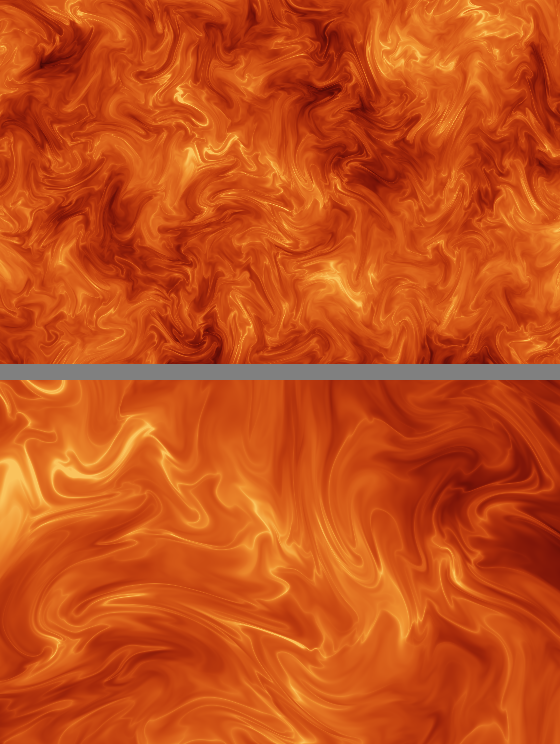
Top: the whole. Bottom: its middle third, enlarged.
A Shadertoy shader for this texture:

```glsl
// Billowing wall of fire: swirling orange flame with dark hollows and thin bright strands.

const float TAU = 6.2831853;
const int STOPS = 8;

// Colours from the coolest hollow to the hottest strand, evenly spaced in heat
const vec3 FLAME[STOPS] = vec3[STOPS](
    vec3(0.25, 0.02, 0.02),
    vec3(0.49, 0.08, 0.03),
    vec3(0.65, 0.16, 0.04),
    vec3(0.76, 0.25, 0.06),
    vec3(0.83, 0.34, 0.09),
    vec3(0.88, 0.43, 0.13),
    vec3(0.94, 0.57, 0.19),
    vec3(0.98, 0.76, 0.36));

float hash(vec2 p) {
    return fract(sin(dot(p, vec2(127.1, 311.7))) * 43758.5453);
}

// Slope of a random unit gradient at a lattice cell
float cornerSlope(vec2 cell, vec2 offset) {
    float angle = TAU * hash(cell);
    return dot(vec2(cos(angle), sin(angle)), offset);
}

// Gradient noise, centred on zero
float noise(vec2 p) {
    vec2 cell = floor(p);
    vec2 f = p - cell;
    vec2 s = f * f * f * (f * (f * 6.0 - 15.0) + 10.0);
    vec2 e = vec2(1.0, 0.0);
    float low = mix(cornerSlope(cell, f), cornerSlope(cell + e.xy, f - e.xy), s.x);
    float high = mix(cornerSlope(cell + e.yx, f - e.yx), cornerSlope(cell + e.xx, f - e.xx), s.x);
    return mix(low, high, s.y);
}

float fbm(vec2 p, int octaves, float gain) {
    float sum = 0.0;
    float amplitude = 1.0;
    for (int i = 0; i < octaves; i++) {
        sum += amplitude * noise(p);
        p = mat2(1.6, 1.2, -1.2, 1.6) * p + 5.7;
        amplitude *= gain;
    }
    return sum;
}

// Divergence-free flow direction
vec2 curl(vec2 p) {
    const float STEP = 0.02;
    float here = noise(p);
    float dx = noise(p + vec2(STEP, 0.0)) - here;
    float dy = noise(p + vec2(0.0, STEP)) - here;
    return vec2(dy, -dx) / STEP;
}

// Stirs the plane with eddies of shrinking size
vec2 swirl(vec2 p, float frequency, float strength) {
    for (int i = 0; i < 5; i++) {
        p += strength * curl(p * frequency + 7.3 * float(i)) / frequency;
        frequency *= 1.8;
    }
    return p;
}

// Thin bright rim along a contour, with a soft veil on its inner side
float strand(float level, float thin, float wide) {
    float rim = exp(-abs(level) / thin);
    float veil = exp(-max(level, 0.0) / wide) * exp(min(level, 0.0) / thin);
    return 0.65 * rim + 0.35 * veil;
}

// Several sizes of curling strands, each present only in patches
float strands(vec2 flow, vec2 p) {
    float sum = 0.0;
    float scale = 3.6;
    for (int i = 0; i < 5; i++) {
        float seed = 13.7 * float(i);
        float level = fbm(flow * scale + seed, 3, 0.42);
        float patchMask = smoothstep(-0.1, 0.4, fbm(p * 4.0 + seed + 40.0, 2, 0.6));
        sum += patchMask * strand(level, 0.0055 * scale, 0.024 * scale);
        scale *= 1.45;
    }
    return sum;
}

vec3 flameColor(float heat) {
    vec3 color = FLAME[0];
    for (int i = 1; i < STOPS; i++) {
        color = mix(color, FLAME[i], clamp(heat - float(i - 1), 0.0, 1.0));
    }
    return color;
}

void mainImage(out vec4 fragColor, in vec2 fragCoord) {
    vec2 p = fragCoord / iResolution.y + vec2(3.4, 8.2);
    vec2 flow = swirl(p, 4.2, 0.21);
    vec2 drift = mix(p, flow, 0.6);

    // Large glowing and dark areas, billows, then fine wisps
    float areas = fbm(drift * 2.9, 3, 0.5);
    float billows = fbm(flow * 7.5 + 21.0, 4, 0.55);
    float wisps = fbm(drift * vec2(30.0, 19.0) + 9.0, 3, 0.6);

    float heat = 2.85 + 3.2 * areas + 1.8 * billows + 1.0 * wisps;
    heat += 2.0 * strands(flow, p);
    fragColor = vec4(flameColor(heat), 1.0);
}
```
